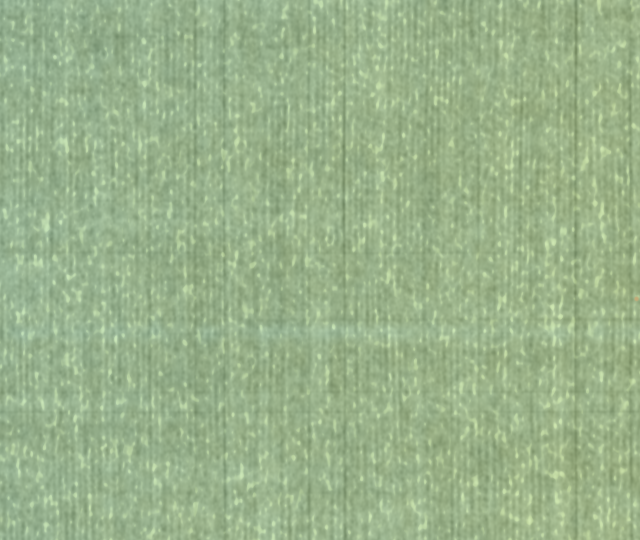
Reproduce this texture procedurally as a WebGL 2 fragment shader.

```glsl
#version 300 es
precision highp float;
// Pale green woven silk: upright slubby threads, faint wefts and bright grains.

#define BASE_COLOR vec3(0.603, 0.698, 0.544)
#define COOL_TINT vec3(-0.016, 0.004, 0.040)
#define FLECK_TINT vec3(0.080, 0.085, 0.045)
#define THREADS 82.0
#define STREAK_GAIN 0.068
#define RIDGE_GAIN 0.020
#define GRAIN_GAIN 0.150
#define WEFT_GAIN 0.030
#define CREASE_GAIN 0.085
#define CREASE_WIDTH 0.0030
#define BAND_HEIGHT 0.383
#define SPECK_CHANCE 0.025

uniform vec2 u_resolution;
out vec4 fragColor;

const float TAU = 6.2831853;

float hash(vec2 p) {
    return fract(sin(dot(p, vec2(127.1, 311.7))) * 43758.5453);
}

float noise(vec2 p) {
    vec2 cell = floor(p);
    vec2 f = fract(p);
    f = f * f * (3.0 - 2.0 * f);
    float low = mix(hash(cell), hash(cell + vec2(1.0, 0.0)), f.x);
    float high = mix(hash(cell + vec2(0.0, 1.0)), hash(cell + 1.0), f.x);
    return mix(low, high, f.y);
}

// Noise centred on zero.
float sway(vec2 p) {
    return noise(p) - 0.5;
}

// Thin dark lines at jittered places, fading in and out along their length.
float creases(float across, float along, float density, float seed) {
    float cell = floor(across * density);
    float centre = (cell + mix(0.2, 0.8, hash(vec2(cell, seed)))) / density;
    float strength = pow(hash(vec2(cell, seed + 5.0)), 2.0);
    float d = (across - centre) / CREASE_WIDTH;
    return exp(-d * d) * strength * mix(0.5, 1.1, noise(vec2(along * 4.0, cell + seed)));
}

// Rare warm specks of dust.
float specks(vec2 p) {
    vec2 cell = floor(p * 8.0);
    vec2 centre = (cell + 0.25 + 0.5 * vec2(hash(cell + 3.0), hash(cell + 9.0))) / 8.0;
    float present = step(1.0 - SPECK_CHANCE, hash(cell + 17.0));
    return present * (1.0 - smoothstep(0.002, 0.006, length(p - centre)));
}

void main() {
    vec2 p = gl_FragCoord.xy / u_resolution.y;
    float side = gl_FragCoord.x / u_resolution.x;

    // Slight wander of both thread directions.
    vec2 q = p + 0.004 * vec2(sway(p * vec2(5.0, 3.0)), sway(p * vec2(3.0, 6.0) + 20.0));

    // Upright threads: uneven streaks over a loose regular ridge.
    float streak = sway(q * vec2(140.0, 3.0)) + 0.4 * sway(q * vec2(55.0, 2.0) + 40.0);
    float ridge = cos(TAU * (q.x * THREADS + 1.2 * noise(q * vec2(14.0, 2.0))));
    float ridgeLevel = ridge * noise(q * vec2(30.0, 12.0) + 7.0) * 1.5;

    // Short slanting grains: two lattices tilted apart so neither one shows.
    vec2 tiltA = vec2(q.x + 0.22 * q.y, q.y - 0.35 * q.x);
    vec2 tiltB = vec2(q.x - 0.27 * q.y, q.y + 0.41 * q.x);
    float grain = sway(tiltA * vec2(128.0, 84.0) + 60.0) + sway(tiltB * vec2(141.0, 93.0) + 90.0);
    float fine = sway(tiltB * vec2(210.0, 160.0) + 150.0);
    float fleck = smoothstep(0.18, 0.62, grain * 0.8 + 0.10 * ridge + 0.20 * streak);

    // Cross threads and broad cloudy rows.
    float weft = sway(vec2(q.x * 6.0, q.y * 95.0) + 30.0);
    float rows = sway(vec2(q.x * 2.0, q.y * 24.0) + 70.0);
    float cloud = sway(p * vec2(3.0, 4.0) + 11.0);

    // One pale weft band, broken up by the threads, with a shadow above it.
    float offset = (q.y - BAND_HEIGHT) / 0.016;
    float band = exp(-offset * offset) * (0.3 + 0.9 * noise(q * vec2(28.0, 8.0)));
    float edge = (q.y - BAND_HEIGHT - 0.024) / 0.004;
    float shadow = exp(-edge * edge) * mix(0.2, 0.6, side);

    float level = STREAK_GAIN * streak + RIDGE_GAIN * ridgeLevel;
    level += 0.5 * GRAIN_GAIN * grain + 0.05 * fine;
    level += WEFT_GAIN * (weft + rows) + 0.012 * cloud + 0.032 * band;
    level -= CREASE_GAIN * creases(q.x, q.y, 20.0, 2.0);
    level -= 0.45 * CREASE_GAIN * creases(q.y, q.x, 20.0, 31.0);
    level -= 0.07 * shadow;

    // Cool sheen at the left and top, warmer green at the right.
    float cool = 0.6 - 1.05 * side + 0.2 * (p.y - 0.5) + 0.35 * cloud + 0.7 * band;
    cool += 0.5 * sway(q * vec2(45.0, 30.0) + 120.0) + 0.2 * rows;

    vec3 color = BASE_COLOR + level * vec3(0.98, 1.0, 0.95);
    color += COOL_TINT * cool + FLECK_TINT * fleck;
    color = mix(color, vec3(0.82, 0.66, 0.45), 0.7 * specks(p));
    fragColor = vec4(clamp(color, 0.0, 1.0), 1.0);
}
```
